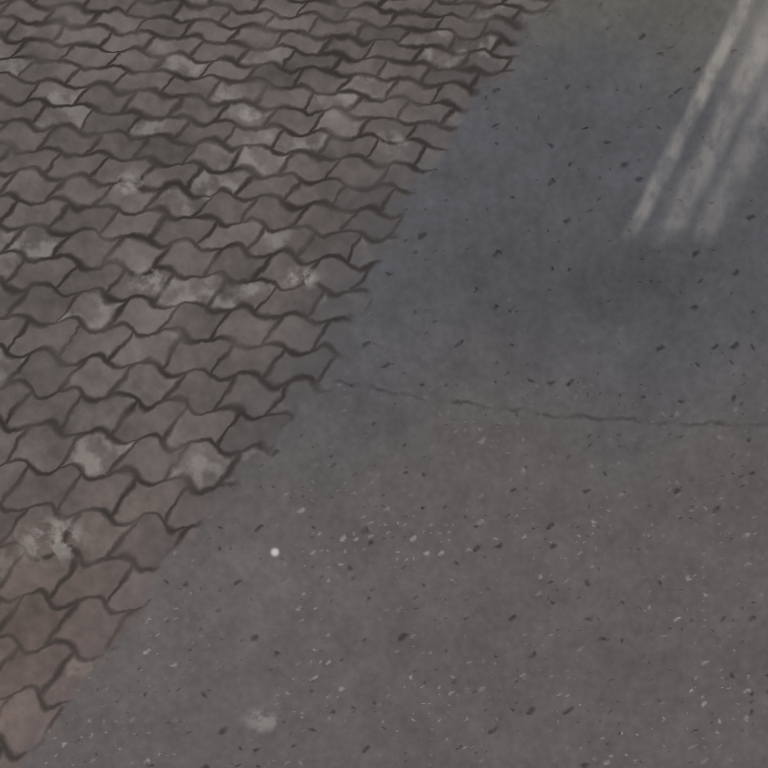
Reproduce this texture procedurally as a Shadertoy shader.

```glsl
// Worn interlocking pavers meeting an asphalt road, seen at a slant.
// Pavers are a running bond in log-perspective coordinates with wavy joints;
// asphalt is layered gradient noise with specks, a crack and faded paint.

const float TAU = 6.2831853;
const vec3 STONE = vec3(0.388, 0.362, 0.352);
const vec3 JOINT = vec3(0.225, 0.207, 0.198);
const vec3 ROAD_NEAR = vec3(0.374, 0.357, 0.354);
const vec3 ROAD_MID = vec3(0.338, 0.336, 0.351);
const vec3 ROAD_FAR = vec3(0.368, 0.360, 0.347);
const vec3 PAINT = vec3(0.60, 0.58, 0.56);
const vec3 CHALK = vec3(0.62, 0.60, 0.58);
const float EDGE_START = 0.03;    // kerb line: x = start + lean * y
const float EDGE_LEAN = 0.69;
const vec3 EDGE_BULGE = vec3(0.500, 0.15, 0.038);   // center y, spread, shift in x
const vec3 EDGE_DIP = vec3(0.790, 0.08, -0.020);
const float ROW_FAR = 0.0225;     // row height at the top, and its growth
const float ROW_GROWTH = 0.050;
const float ROW_TILT = 0.11;
const float JOINT_WIDTH = 0.0019;
const float WAVE = 0.16;

// Bright scuffs: x, y, radius, strength
const vec4 SCUFFS[7] = vec4[7](
    vec4(0.070, 0.297, 0.060, 0.65), vec4(0.345, 0.063, 0.036, 0.50),
    vec4(0.392, 0.638, 0.030, 0.80), vec4(0.170, 0.760, 0.038, 0.55),
    vec4(0.325, 0.850, 0.020, 0.60), vec4(0.195, 0.635, 0.040, 0.55),
    vec4(0.510, 0.815, 0.030, 0.50));

vec2 hash2(vec2 p) {
    vec3 q = fract(p.xyx * vec3(0.1031, 0.1030, 0.0973));
    q += dot(q, q.yzx + 33.33);
    return fract((q.xx + q.yz) * q.zy);
}

float gradDot(vec2 cell, vec2 offset) {
    float a = TAU * hash2(cell + 100.0).x;
    return dot(vec2(cos(a), sin(a)), offset);
}

float gradientNoise(vec2 p) {
    vec2 i = floor(p), f = fract(p), u = f * f * f * (f * (f * 6.0 - 15.0) + 10.0);
    vec2 e = vec2(1.0, 0.0);
    return mix(mix(gradDot(i, f), gradDot(i + e, f - e), u.x),
               mix(gradDot(i + e.yx, f - e.yx), gradDot(i + 1.0, f - 1.0), u.x), u.y);
}

float fbm(vec2 p) {
    float sum = 0.0, amp = 1.0;
    for (int k = 0; k < 4; k++) {
        sum += amp * gradientNoise(p);
        p = mat2(1.6, 1.2, -1.2, 1.6) * p + 7.3;
        amp *= 0.55;
    }
    return sum;
}

float bell(float x, float center, float spread) {
    float d = (x - center) / spread;
    return exp(-d * d);
}

// One jittered, irregular fleck per chosen cell
float specks(vec2 p, float scale, float density) {
    vec2 q = p * scale + 0.3 * gradientNoise(p * scale * 2.0);
    vec2 cell = floor(q), rnd = hash2(cell + scale), pick = hash2(cell + 51.7);
    vec2 d = fract(q) - mix(vec2(0.35), vec2(0.65), rnd);
    d = vec2(d.x + 0.5 * (pick.y - 0.5) * d.y, d.y * 1.4);
    float radius = mix(0.20, 0.35, pick.y);
    return step(pick.x, density) * (1.0 - smoothstep(0.0, radius, length(d)));
}

vec3 pavers(vec2 p, float kerb) {
    vec2 w = p + 0.006 * vec2(fbm(p * 24.0), fbm(p * 24.0 + 40.0));
    float depth = 1.0 - w.y - ROW_TILT * w.x;
    float rowHeight = ROW_FAR + ROW_GROWTH * depth;
    float colWidth = 0.064 + 0.018 * depth;
    float col = (w.x - EDGE_START - EDGE_LEAN * w.y) / colWidth;
    float row = log(1.0 + depth * ROW_GROWTH / ROW_FAR) / ROW_GROWTH + WAVE * sin(TAU * col);
    float rowId = floor(row);
    col += 0.5 * rowId;
    vec2 f = vec2(fract(col), fract(row)), toJoint = min(f, 1.0 - f);
    float d = min(toJoint.x * colWidth * 0.85, toJoint.y * rowHeight * 0.85);
    vec2 rnd = hash2(vec2(floor(col), rowId) + 60.0);

    // Stone tone and pale wear
    vec3 c = STONE * (0.92 + 0.14 * rnd.x + 0.10 * fbm(p * 60.0) + 0.18 * fbm(p * 8.0));
    float wear = smoothstep(0.60, 1.0, rnd.y) * smoothstep(-0.3, 0.5, fbm(p * 32.0));
    c = mix(c, CHALK, 0.50 * wear);
    c *= mix(vec3(1.0), vec3(1.04, 0.98, 0.96), smoothstep(0.5, 0.1, p.y));

    // Road dirt gathered along the kerb, then dark joints
    float dirt = smoothstep(-0.11, 0.0, kerb) * (0.2 + 0.5 * bell(p.y, 0.60, 0.16));
    c = mix(c, ROAD_MID * 0.90, dirt);
    float thick = JOINT_WIDTH * (1.0 + 0.35 * depth + 1.1 * fbm(p * 17.0));
    float joint = 1.0 - smoothstep(thick * 0.2, thick * 2.0 + 0.0012, d);
    float fill = clamp(0.78 + 0.8 * gradientNoise(p * 19.0), 0.0, 1.0);
    return mix(c, JOINT, joint * fill * mix(0.75, 1.0, smoothstep(0.1, 0.5, p.y)));
}

vec3 asphalt(vec2 p) {
    float drift = 0.12 * fbm(p * 4.0);
    vec3 c = mix(ROAD_NEAR, ROAD_MID, smoothstep(0.30, 0.68, p.y + drift));
    c = mix(c, ROAD_FAR, smoothstep(0.82, 1.02, p.y + drift));
    vec2 damp = (p - vec2(0.79, 0.635)) / vec2(0.19, 0.075);
    c *= 1.0 - 0.10 * exp(-dot(damp, damp) * (1.0 + 4.0 * drift));
    c *= 1.0 + 0.06 * bell(p.x, 0.25, 0.20) * bell(p.y, 0.20, 0.18);
    c *= 1.0 + 0.06 * fbm(p * 10.0) + 0.06 * fbm(p * 28.0) + 0.07 * fbm(p * 85.0);

    // Aggregate: pale flecks nearer the viewer, dark pits throughout
    float near = smoothstep(0.75, 0.15, p.y) * smoothstep(-0.4, 0.6, fbm(p * 8.0));
    c += (0.01 + 0.18 * near) * (specks(p, 55.0, 0.20) + 0.7 * specks(p + 3.1, 90.0, 0.20));
    c -= 0.11 * specks(p + 5.7, 42.0, 0.11) + 0.07 * specks(p + 9.2, 75.0, 0.10);

    // Hairline crack
    float s = p.x - 0.43;
    float crackY = 0.505 - 0.205 * s + 0.18 * s * s + 0.006 * fbm(p * 30.0);
    float crack = (1.0 - smoothstep(0.0, 0.005, abs(p.y - crackY))) * smoothstep(-0.02, 0.03, s);
    c -= 0.08 * crack * smoothstep(-0.35, 0.45, gradientNoise(p * 28.0));

    // Three worn paint strips over a pale wash
    c = mix(c, PAINT, 0.35 * bell(p.x, 1.0, 0.06) * bell(p.y, 0.94, 0.09));
    for (int k = 0; k < 3; k++) {
        float i = float(k);
        float center = 0.825 + 0.048 * i + 0.495 * (p.y - 0.70) + 0.004 * gradientNoise(p * 18.0 + i);
        float halfWidth = k == 0 ? 0.011 : 0.018;
        float strip = 1.0 - smoothstep(halfWidth * 0.3, halfWidth * 1.5, abs(p.x - center));
        strip *= smoothstep(0.68, 0.715, p.y + 0.004 * i + 0.010 * fbm(p * 20.0));
        float worn = 0.35 + 0.65 * smoothstep(-0.6, 0.4, fbm(p * vec2(34.0, 22.0)));
        c = mix(c, PAINT, strip * worn * (0.75 - 0.14 * i) * mix(0.75, 1.1, smoothstep(0.72, 0.95, p.y)));
    }
    return c;
}

void mainImage(out vec4 fragColor, in vec2 fragCoord) {
    vec2 p = fragCoord / iResolution.xy;
    float shift = EDGE_BULGE.z * bell(p.y, EDGE_BULGE.x, EDGE_BULGE.y)
                + EDGE_DIP.z * bell(p.y, EDGE_DIP.x, EDGE_DIP.y);
    float kerb = p.x - EDGE_START - EDGE_LEAN * p.y - shift + 0.028 * fbm(p * 17.0);
    vec3 c = mix(pavers(p, kerb), asphalt(p), smoothstep(-0.010, 0.014, kerb));

    // Scuffs broken up by noise, and one white pebble
    float chip = smoothstep(-0.3, 0.4, fbm(p * 45.0));
    for (int k = 0; k < 7; k++) {
        vec4 s = SCUFFS[k];
        float r = length((p - s.xy) * vec2(1.0, 1.5));
        c = mix(c, CHALK, s.w * chip * (1.0 - smoothstep(s.z * 0.3, s.z, r)));
    }
    float pebble = 1.0 - smoothstep(0.002, 0.008, length(p - vec2(0.358, 0.281)));
    c = mix(c, vec3(0.76, 0.74, 0.72), pebble);
    fragColor = vec4(clamp(c, 0.0, 1.0), 1.0);
}
```
